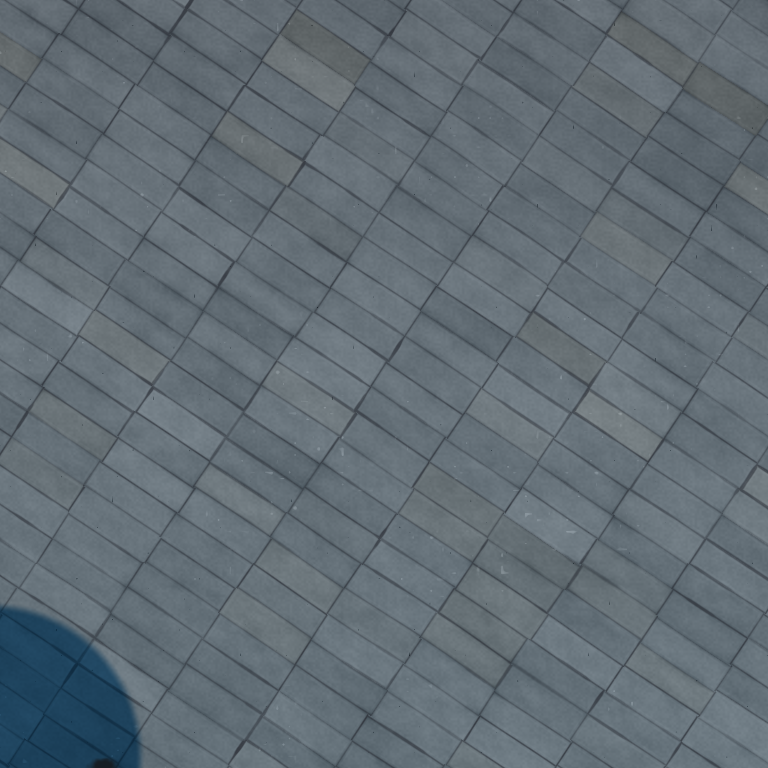
Give the GLSL for this texture, as a WebGL 2 fragment shader.

```glsl
#version 300 es
precision highp float;

uniform vec2 u_resolution;
out vec4 fragColor;

// Layout, in units of the canvas height
const float ANGLE = 0.59;                   // slope of the courses, radians
const vec2  PAVER = vec2(0.1183, 0.0394);   // length and width of one paver
const vec2  PHASE = vec2(0.0900, -0.0070);  // position of one grid corner
const vec2  JITTER = vec2(0.0050, 0.0050);  // uneven laying of the joints
const float JOINT_WIDTH = 0.0010;           // half width of a thin joint
const float STAIN_WIDTH = 0.0030;           // extra half width where dirt gathers
const float SOFTNESS = 0.0012;

// Colours
const vec3 STONE = vec3(0.412, 0.449, 0.478);
const vec3 JOINT = vec3(0.190, 0.205, 0.235);
const vec3 WARM_TINT = vec3(0.022, 0.008, -0.016);
const vec3 COOL_TINT = vec3(-0.016, 0.004, 0.009);
const vec3 SHADE_BLUE = vec3(0.120, 0.260, 0.360);
const float TONE_RANGE = 0.075;
const float GRAIN = 0.030;

// Blue disc in the lower left corner
const vec2  DISC_CENTER = vec2(-0.014, 0.014);
const float DISC_RADIUS = 0.197;
const float DISC_BLUR = 0.007;
const vec2  BLOT_CENTER = vec2(0.135, 0.002);

float hash(vec2 p) {
    return fract(sin(dot(p, vec2(127.1, 311.7))) * 43758.5453);
}

float noise(vec2 p) {
    vec2 i = floor(p), f = fract(p);
    f = f * f * (3.0 - 2.0 * f);
    return mix(mix(hash(i), hash(i + vec2(1, 0)), f.x),
               mix(hash(i + vec2(0, 1)), hash(i + vec2(1, 1)), f.x), f.y);
}

float fbm(vec2 p) {
    float sum = 0.0, amp = 0.5;
    for (int i = 0; i < 4; i++) {
        sum += amp * noise(p);
        p = p * 2.03 + 17.3;
        amp *= 0.5;
    }
    return sum / 0.9375;
}

// Coverage of a line of the given half width at distance d
float stroke(float d, float halfWidth, float blur) {
    return 1.0 - smoothstep(halfWidth - blur, halfWidth + blur, d);
}

void main() {
    vec2 uv = gl_FragCoord.xy / u_resolution.y;
    float blur = max(SOFTNESS, 0.75 / u_resolution.y);

    // Paver axes: x along the course, y across it, downwards
    float c = cos(ANGLE), s = sin(ANGLE);
    vec2 down = vec2(uv.x, 1.0 - uv.y);
    vec2 g = vec2(c * down.x + s * down.y, c * down.y - s * down.x) - PHASE;
    g += (vec2(noise(uv * 9.0), noise(uv * 9.0 + 31.0)) - 0.5) * 0.003;

    // Nearest end joint, shifted a little in every course
    float course = floor(g.y / PAVER.y);
    float endId = round(g.x / PAVER.x);
    float endOffset = g.x - endId * PAVER.x
                    - (hash(vec2(endId, course)) - 0.5) * JITTER.x;
    float column = endId - step(endOffset, 0.0);

    // Nearest side joint, shifted a little in every column
    float sideId = round(g.y / PAVER.y);
    float sideOffset = g.y - sideId * PAVER.y
                     - (hash(vec2(sideId, column) + 7.7) - 0.5) * JITTER.y;
    vec2 id = vec2(column, sideId - step(sideOffset, 0.0));
    float endDist = abs(endOffset), sideDist = abs(sideOffset);

    // Tone and tint of each paver, with broad drift over the ground
    float tone = (hash(id + 3.1) + hash(id + 9.4)) * 0.5 - 0.5;
    vec3 color = STONE + tone * TONE_RANGE;
    float tint = hash(id + 21.7);
    color += WARM_TINT * smoothstep(0.72, 1.0, tint) * (0.4 + 0.6 * uv.y);
    color += COOL_TINT * (1.0 - uv.y) * 0.7;
    color += (fbm(uv * 4.0 + 5.0) - 0.5) * 0.060 - 0.022 * smoothstep(0.55, 1.0, uv.y);

    // Mottling, grain and pale scuffs
    color += (fbm(g * vec2(38.0, 60.0) + hash(id) * 40.0) - 0.5) * 0.065;
    color += (noise(uv * 330.0) - 0.5) * GRAIN;
    color += 0.10 * smoothstep(0.90, 0.99, noise(uv * 130.0 + 60.0))
                  * smoothstep(0.55, 0.75, noise(uv * 11.0 + 2.0));

    // Soft grime beside the joints and a pale worn rim
    float grime = smoothstep(0.35, 0.80, fbm(uv * 16.0 + 12.0));
    color -= 0.085 * grime * exp(-sideDist / 0.005);
    color -= 0.060 * grime * exp(-endDist / 0.004);
    color += 0.014 * stroke(abs(min(sideDist, endDist) - 0.004), 0.001, 0.001);

    // Joints: faint to strong, broken, with dark clots
    float wear = fbm(uv * 42.0 + 80.0);
    float clot = smoothstep(0.62, 0.82, noise(uv * 24.0 + 44.0));
    float sideStrength = mix(0.25, 0.80, hash(vec2(sideId, column) + 53.0));
    float endStrength = mix(0.50, 0.95, hash(vec2(endId, id.y) + 71.0));
    float side = stroke(sideDist, JOINT_WIDTH + STAIN_WIDTH * 0.3 * clot, blur);
    float end = stroke(endDist, JOINT_WIDTH + STAIN_WIDTH * 0.7 * clot * wear, blur);
    float joint = max(side * sideStrength, end * endStrength) * mix(0.55, 1.15, wear);
    color = mix(color, JOINT, clamp(joint, 0.0, 1.0));

    // Scattered dark specks
    color -= 0.16 * smoothstep(0.965, 0.995, noise(uv * 150.0 + 200.0));

    // Blue disc keeps the relief of the paving below it
    float disc = stroke(length(uv - DISC_CENTER), DISC_RADIUS, DISC_BLUR);
    vec3 shaded = SHADE_BLUE + (color - STONE) * vec3(0.35, 0.50, 0.60);
    color = mix(color, shaded, disc);
    float blot = length((uv - BLOT_CENTER) * vec2(0.8, 1.5)) + (wear - 0.5) * 0.02;
    color = mix(color, JOINT * 0.45, 0.85 * stroke(blot, 0.014, 0.005));

    fragColor = vec4(clamp(color, 0.0, 1.0), 1.0);
}
```
